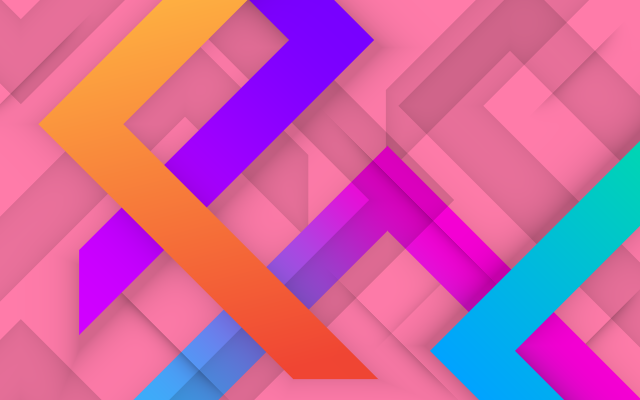
Give the GLSL for this background, as a Shadertoy shader.

```glsl
const vec2 UP = vec2(0.0, 1.0);
const vec2 RIGHT = vec2(1.0, 0.0);

// Signed distance to a right-angled ribbon whose outer corner points along dir
float chevron(vec2 p, vec2 apex, vec2 dir) {
    vec2 q = p - apex;
    float depth = -dot(q, dir) - abs(dot(q, vec2(-dir.y, dir.x)));
    return (abs(depth - 0.51) - 0.51) * 0.7071;
}

float coverage(float d) {
    float pixel = 4.8 / iResolution.y;
    return 1.0 - smoothstep(-0.6 * pixel, 0.6 * pixel, d);
}

// Translucent dark sheet, slightly deeper along its border
void addPanel(inout vec3 color, float d, float strength) {
    float shade = strength + 0.05 * exp(min(d, 0.0) * 9.0);
    color *= 1.0 - shade * coverage(d);
}

void addShadow(inout vec3 color, float d, float strength) {
    color *= 1.0 - strength * exp(-max(d, 0.0) * 6.0);
}

// One-sided diagonal fold that fades toward both ends
void addCrease(inout vec3 color, float side, float along, float halfLength, float strength) {
    float fade = 1.0 - smoothstep(0.35, 1.0, abs(along) / halfLength);
    color *= 1.0 - strength * fade * coverage(-side) * exp(-max(side, 0.0) * 9.0);
}

void mainImage(out vec4 fragColor, in vec2 fragCoord) {
    // Canvas height spans 4.8 units
    vec2 p = fragCoord / iResolution.y * 4.8;
    float rise = p.x + p.y;
    float fall = p.x - p.y;
    vec3 color = vec3(1.0, 0.482, 0.663);

    // Background sheets
    addPanel(color, chevron(p, vec2(0.25, 3.55), -UP), 0.09);
    addPanel(color, chevron(p, vec2(0.25, 0.97), UP), 0.10);
    addPanel(color, max(chevron(p, vec2(2.22, 4.42), UP), p.x - 3.70), 0.08);
    addPanel(color, max(chevron(p, vec2(6.12, 5.21), UP), 4.63 - p.x), 0.09);
    addPanel(color, chevron(p, vec2(4.78, 3.53), -RIGHT), 0.09);

    // Background folds
    addCrease(color, fall + 3.55, rise - 4.35, 1.5, 0.20);
    addCrease(color, fall - 2.95, rise - 10.9, 1.2, 0.17);
    addCrease(color, fall - 6.35, rise - 8.0, 1.3, 0.22);
    addCrease(color, 3.90 - fall, rise - 6.3, 1.3, 0.10);

    // Blue to magenta ribbon
    float magentaEdge = chevron(p, vec2(4.65, 3.05), UP);
    addShadow(color, magentaEdge, 0.06);
    vec3 magenta = mix(vec3(0.23, 0.68, 0.98), vec3(0.62, 0.33, 0.90), smoothstep(1.4, 5.4, rise));
    magenta = mix(magenta, vec3(0.96, 0.0, 0.83), smoothstep(4.7, 7.5, rise));
    color = mix(color, magenta, coverage(magentaEdge));

    // Sheet and folds crossing the ribbon
    addPanel(color, chevron(p, vec2(5.45, 2.40), RIGHT), 0.10);
    addCrease(color, 7.35 - rise, fall - 2.7, 2.5, 0.20);
    addCrease(color, 5.50 - rise, fall - 4.0, 1.8, 0.17);
    addCrease(color, 2.75 - rise, fall - 1.3, 1.9, 0.25);

    // Violet ribbon
    vec2 violetApex = vec2(4.49, 4.32);
    float violetEdge = max(chevron(p, violetApex, RIGHT), 0.95 - p.x);
    vec2 violetShift = p + vec2(-0.09, 0.09);
    addShadow(color, max(chevron(violetShift, violetApex, RIGHT), 0.95 - p.x), 0.17);
    vec3 violet = mix(vec3(0.82, 0.0, 1.0), vec3(0.47, 0.0, 1.0), smoothstep(1.5, 9.0, rise));
    color = mix(color, violet, coverage(violetEdge));

    // Orange ribbon
    float orangeEdge = max(chevron(p, vec2(0.46, 3.31), -RIGHT), 0.25 - p.y);
    addShadow(color, orangeEdge, 0.10);
    float warmth = clamp((4.7 - p.y + 0.25 * p.x) / 5.2, 0.0, 1.0);
    vec3 orange = mix(vec3(1.0, 0.72, 0.26), vec3(0.94, 0.27, 0.20), warmth);
    color = mix(color, orange, coverage(orangeEdge));

    // Cyan ribbon
    vec2 cyanApex = vec2(5.16, 0.59);
    addShadow(color, chevron(p + vec2(0.06, -0.06), cyanApex, -RIGHT), 0.20);
    float depth = clamp((rise - 5.8) / 4.8, 0.0, 1.0);
    vec3 cyan = mix(vec3(0.0, 0.64, 1.0), vec3(0.0, 0.83, 0.71), depth);
    color = mix(color, cyan, coverage(chevron(p, cyanApex, -RIGHT)));

    fragColor = vec4(color, 1.0);
}
```
